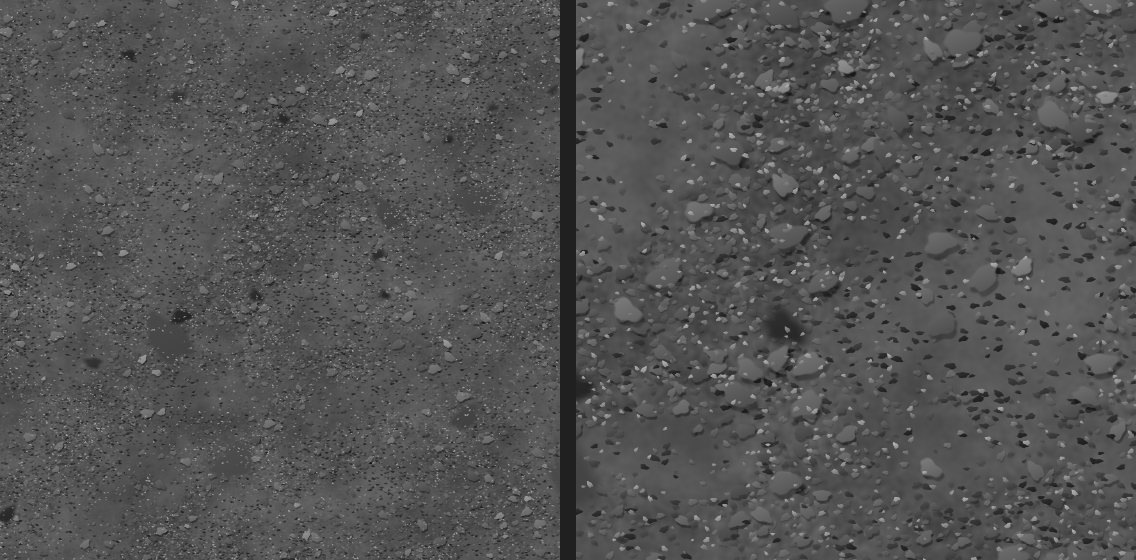
Left: the whole. Right: its middle third, enlarged.
This texture is drawn by a WebGL 1 fragment shader. Its source:

```glsl
precision highp float;
// Dark grey gritty ground: soft cloudy dust under layers of scattered grains.
// Each layer is a jittered cell grid of wobbly ellipses with small shadows;
// a patchy roughness field decides where the grains crowd together.

uniform vec2 u_resolution;

#define BASE_TONE 0.336
#define CLOUD_CONTRAST 0.085
#define FINE_CONTRAST 0.075
#define PATCH_SCALE 6.0
#define GRIT_SHARE 0.42
#define DARK_SHARE 0.17
#define SPECK_SHARE 0.13
#define PEBBLE_SHARE 0.15
#define SHADOW_DEPTH 0.10
#define SHADOW_SHIFT vec2(0.07, -0.15)
#define FLATNESS 1.25

vec2 hash2(vec2 p) {
  vec3 q = fract(p.xyx * vec3(0.1031, 0.1030, 0.0973));
  q += dot(q, q.yzx + 33.33);
  return fract((q.xx + q.yz) * q.zy);
}

float cornerSlope(vec2 corner, vec2 offset) {
  return dot(hash2(corner + 11.0) * 2.0 - 1.0, offset);
}

float gradientNoise(vec2 p) {
  vec2 i = floor(p), f = fract(p);
  vec2 w = f * f * f * (f * (f * 6.0 - 15.0) + 10.0);
  vec2 e = vec2(1.0, 0.0);
  float low = mix(cornerSlope(i, f), cornerSlope(i + e, f - e), w.x);
  float high = mix(cornerSlope(i + e.yx, f - e.yx), cornerSlope(i + 1.0, f - 1.0), w.x);
  return mix(low, high, w.y);
}

// 0 on smooth dust, 1 where the grit is dense
float roughness(vec2 uv) {
  float n = gradientNoise(uv * PATCH_SCALE + 3.7);
  n += 0.7 * gradientNoise(uv * PATCH_SCALE * 3.1 + 40.0);
  return smoothstep(-0.32, 0.38, n);
}

// Signed distance, roughly, to a flattened and slightly angular grain
float grainEdge(vec2 d, float radius, float turn) {
  float c = cos(turn), s = sin(turn);
  vec2 q = vec2(c * d.x + s * d.y, c * d.y - s * d.x);
  q *= vec2(1.0 / FLATNESS, FLATNESS);
  float a = atan(q.y, q.x + 0.0001);
  float wobble = 0.13 * sin(3.0 * a + turn * 9.0) + 0.08 * sin(5.0 * a - turn * 7.0);
  return length(q) - radius * (1.0 + wobble);
}

// Draws one layer of grains over the tone; softness is in cell units
float scatter(float tone, vec2 uv, float cells, float share,
              float grainTone, float spread, float softness, float shadow) {
  vec2 p = uv * cells;
  vec2 home = floor(p);
  float blur = max(softness, 0.65 * cells / u_resolution.y);
  for (int j = -1; j <= 1; j++) {
    for (int i = -1; i <= 1; i++) {
      vec2 cell = home + vec2(float(i), float(j));
      vec2 pick = hash2(cell + cells * 1.7);
      if (pick.x > share * 1.7) continue;
      vec2 center = cell + 0.2 + 0.6 * hash2(cell + cells * 2.3 + 57.0);
      if (pick.x > share * (0.3 + 1.4 * roughness(center / cells))) continue;
      vec2 form = hash2(cell + cells * 3.1 + 131.0);
      float radius = mix(0.18, 0.42, form.x);
      float turn = (form.y - 0.5) * 1.8;
      vec2 d = p - center;
      float body = smoothstep(blur, -blur, grainEdge(d, radius, turn));
      float shade = smoothstep(blur, -blur, grainEdge(d - SHADOW_SHIFT, radius, turn));
      float lit = grainTone + spread * (2.0 * pick.y - 1.0);
      lit += spread * 0.5 * clamp((d.y - 0.4 * d.x) / radius, -1.0, 1.0);
      tone -= shadow * shade * (1.0 - body);
      tone = mix(tone, lit, body);
    }
  }
  return tone;
}

void main() {
  vec2 uv = gl_FragCoord.xy / u_resolution.y;
  float rough = roughness(uv);

  // Dust: broad clouds with finer mottling in the rough patches
  float clouds = gradientNoise(uv * 5.0) + 0.8 * gradientNoise(uv * 14.0 + 9.0)
               + 0.6 * gradientNoise(uv * 38.0 + 21.0);
  float fine = gradientNoise(uv * vec2(85.0, 110.0)) + gradientNoise(uv * 210.0 + 5.0);
  float tone = BASE_TONE + CLOUD_CONTRAST * clouds
             + FINE_CONTRAST * fine * mix(0.3, 1.0, rough) - 0.012 * rough;

  // Grit, dark crevices and pebbles
  tone = scatter(tone, uv, 165.0, GRIT_SHARE, 0.335, 0.08, 0.0, 0.5 * SHADOW_DEPTH);
  tone = scatter(tone, uv, 82.0, 0.20, 0.355, 0.06, 0.05, SHADOW_DEPTH);
  tone = scatter(tone, uv * vec2(0.75, 1.0), 195.0, DARK_SHARE, 0.185, 0.05, 0.0, 0.0);
  tone = scatter(tone, uv, 43.0, PEBBLE_SHARE, 0.385, 0.07, 0.05, SHADOW_DEPTH);
  tone = scatter(tone, uv, 58.0, 0.025, 0.50, 0.08, 0.05, SHADOW_DEPTH);

  // Broad smooth stones and a few dark hollows
  tone = scatter(tone, uv, 9.0, 0.07, 0.28, 0.02, 0.06, 0.02);
  tone = scatter(tone, uv, 27.0, 0.014, 0.18, 0.03, 0.14, 0.0);

  // Bright specks on top
  tone = scatter(tone, uv, 245.0, SPECK_SHARE, 0.51, 0.13, 0.0, 0.0);

  gl_FragColor = vec4(vec3(clamp(tone, 0.1, 0.75)), 1.0);
}
```
